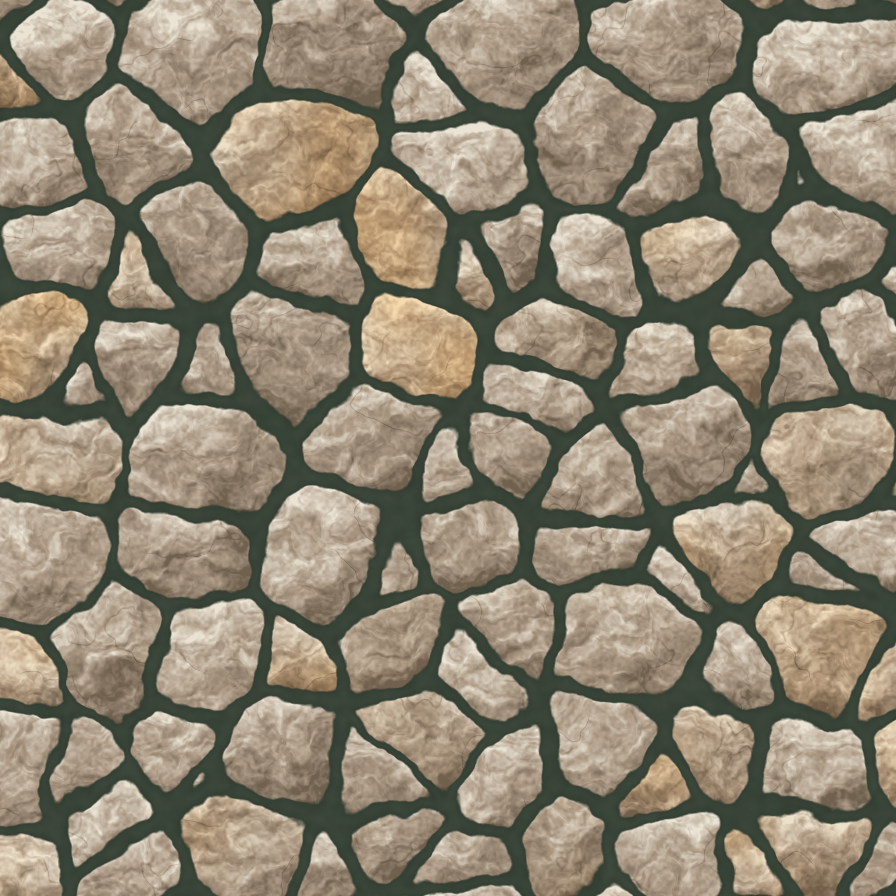
This texture is drawn by a Shadertoy shader. Its source:

```glsl
const vec2 CELL = vec2(1.5, 1.0);

float hash1(vec2 p) {
    vec3 q = fract(p.xyx * 0.1031);
    q += dot(q, q.yzx + 33.33);
    return fract((q.x + q.y) * q.z);
}

vec2 hash2(vec2 p) {
    vec3 q = fract(p.xyx * vec3(0.1031, 0.1030, 0.0973));
    q += dot(q, q.yzx + 33.33);
    return fract((q.xx + q.yz) * q.zy);
}

float noise(vec2 p) {
    vec2 i = floor(p), f = fract(p);
    f = f * f * (3.0 - 2.0 * f);
    return mix(mix(hash1(i), hash1(i + vec2(1, 0)), f.x),
               mix(hash1(i + vec2(0, 1)), hash1(i + vec2(1, 1)), f.x), f.y);
}

float fbm(vec2 p) {
    float sum = 0.0, amp = 0.533;
    for (int i = 0; i < 4; i++) {
        sum += amp * noise(p);
        p = mat2(1.6, 1.2, -1.2, 1.6) * p + 17.3;
        amp *= 0.5;
    }
    return sum;
}

// Centre and weight of a block (layer 0) or of a pebble between blocks (layer 1)
vec3 site(vec2 id, int layer) {
    float shift = 0.5 * mod(id.y, 2.0);
    vec2 jitter = hash2(id + 61.0 * float(layer) + 200.0) - 0.5;
    float size = hash1(id + 37.0 * float(layer) + 350.0);
    if (layer == 0)
        return vec3((id + vec2(0.5 + shift, 0.5) + jitter * vec2(0.6, 0.36)) * CELL, 0.32 * size);
    float weight = hash1(id + 510.0) < 0.5 ? mix(-0.12, 0.14, size) : -100.0;
    return vec3((id + vec2(shift, 0.2) + jitter * vec2(0.3, 0.2)) * CELL, weight);
}

float power(vec2 p, vec3 s) {
    return dot(p - s.xy, p - s.xy) - s.z;
}

// Blended slope of the chiselled planes of one stone
vec2 facetSlope(vec2 q, vec2 seed) {
    vec2 slope = (hash2(seed) - 0.5) * 0.35;
    float weight = exp(-50.0 * (0.13 + dot(slope, q) * -1.0));
    vec2 sum = slope * weight;
    for (int k = 0; k < 6; k++) {
        vec2 h = hash2(seed + 9.7 * float(k + 1));
        float angle = (float(k) + h.x) * 1.0472;
        vec2 n = vec2(cos(angle), sin(angle)) * mix(0.35, 0.9, h.y);
        float reach = mix(0.3, 0.65, hash1(seed + 5.3 * float(k)));
        float w = exp(-50.0 * (length(n) * reach - dot(n, q)));
        sum += n * w;
        weight += w;
    }
    return sum / weight;
}

void mainImage(out vec4 fragColor, in vec2 fragCoord) {
    vec2 p = fragCoord / iResolution.y * 9.0;
    float pixel = 9.0 / iResolution.y;

    // Bend the plane so that the outlines are uneven
    vec2 bent = p + 0.3 * (vec2(fbm(p * 1.8), fbm(p * 1.8 + 41.0)) - 0.5);
    vec2 base = floor(bent / CELL);

    // Find the stone that owns this point
    vec3 own = vec3(0);
    float best = 1e5;
    for (int k = 0; k < 50; k++) {
        vec3 s = site(base + vec2(k % 5 - 2, (k / 5) % 5 - 2), k / 25);
        float d = power(bent, s);
        if (d < best) { best = d; own = s; }
    }

    // Rounded distance to its borders, and the side they lie on
    float sum = 1e-9;
    vec2 side = vec2(0);
    for (int k = 0; k < 50; k++) {
        vec3 s = site(base + vec2(k % 5 - 2, (k / 5) % 5 - 2), k / 25);
        vec2 away = s.xy - own.xy;
        float span = length(away);
        if (span < 0.001) continue;
        float w = exp(-22.0 * (power(bent, s) - best) / (2.0 * span));
        sum += w;
        side += away / span * w;
    }
    side /= sum;
    float inside = -log(sum) / 22.0 - 0.042 - 0.05 * noise(p * 1.3 + 7.0);
    inside += 0.05 * (fbm(p * 7.0) - 0.5);

    // Light on the facets and on the rough surface
    vec2 seed = floor(own.xy * 50.0);
    vec2 rough = vec2(fbm(p * 3.0 + 80.0), fbm(p * 3.0 + 120.0)) - 0.5;
    vec2 slope = facetSlope(bent - own.xy + 0.35 * rough, seed);
    float light = dot(normalize(vec3(slope, 1)), normalize(vec3(-0.3, 0.7, 0.7)));
    vec2 grainPos = p * vec2(5.0, 6.5) + 3.0 * rough;
    float grain = fbm(grainPos);
    float relief = grain - fbm(grainPos + vec2(-0.15, 0.3));

    float tone = 0.55 + 0.6 * (light - 0.68) + 0.55 * (grain - 0.5) + 0.7 * relief;
    tone += 0.22 * (hash1(seed + 3.0) - 0.5) + 0.2 * (noise(p * 28.0) - 0.5);

    // Pale upper rim, shaded foot and a few thin cracks
    float rim = exp(-max(inside, 0.0) * 22.0);
    tone += rim * (0.06 + 0.22 * side.y);
    float crack = 1.0 - smoothstep(0.0, 0.016, abs(fbm(p * 1.6 + seed) - 0.5));
    tone -= 0.2 * crack * smoothstep(0.45, 0.65, noise(p * 2.5 + 31.0));
    tone = clamp(tone, 0.0, 1.0);

    vec3 stone = mix(vec3(0.44, 0.38, 0.31), vec3(0.68, 0.61, 0.53), min(tone * 2.0, 1.0));
    stone = mix(stone, vec3(0.92, 0.89, 0.83), max(tone * 2.0 - 1.0, 0.0));
    float warmth = smoothstep(0.65, 1.0, hash1(seed + 19.0)) * noise(p * 1.5 + 60.0);
    stone *= mix(vec3(1), vec3(1.06, 0.95, 0.78), warmth);

    // Dark green mortar, deeper beside the stones
    vec3 mortar = vec3(0.23, 0.275, 0.225) * (0.92 + 0.16 * fbm(p * 9.0));
    mortar *= 1.0 - 0.15 * exp(min(inside, 0.0) * 30.0);

    float edge = max(pixel, 0.014);
    fragColor = vec4(mix(mortar, stone, smoothstep(-edge, edge, inside)), 1.0);
}
```
